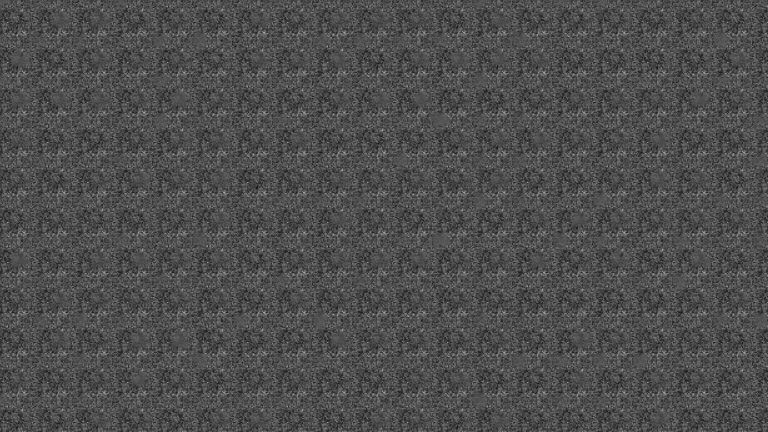
A WebGL 1 fragment shader for this texture:

```glsl
precision highp float;
// Dark grey speckled stone: a square tile of fine grain and soft blotches,
// repeated 19.2 times across and 10.8 times down from the top left corner.
// Smooth worn patches and a little free grain differ from tile to tile.

uniform vec2 u_resolution;

float hash(vec2 p) {
  vec3 q = fract(vec3(p.xyx) * 0.1031);
  q += dot(q, q.yzx + 33.33);
  return fract((q.x + q.y) * q.z);
}

// Hash of a lattice point, wrapped so that the noise tiles
float lattice(vec2 cell, float period) {
  return hash(floor(mod(cell + 0.5, period)) + period * 1.7);
}

// Value noise from 0 to 1 that repeats after the given number of cells
float noise(vec2 p, float period) {
  vec2 cell = floor(p);
  vec2 f = fract(p);
  f = f * f * (3.0 - 2.0 * f);
  float low = mix(lattice(cell, period), lattice(cell + vec2(1.0, 0.0), period), f.x);
  float high = mix(lattice(cell + vec2(0.0, 1.0), period), lattice(cell + 1.0, period), f.x);
  return mix(low, high, f.y);
}

// Worn patches at the corner and centre of each tile, of random strength
float wornPatches(vec2 p) {
  float worn = 0.0;
  vec2 wobble = vec2(noise(p * 9.0, 531.0), noise(p * 9.0 + 40.0, 617.0)) - 0.5;
  for (int i = 0; i < 2; i++) {
    vec2 q = p + 0.5 * float(i);
    float strength = hash(floor(q) + 71.0 * float(i));
    float dist = length(fract(q) - 0.5 + 0.16 * wobble);
    worn = max(worn, smoothstep(0.25, 0.1, dist) * strength * strength);
  }
  return worn;
}

void main() {
  // Tile units, measured down from the top edge
  vec2 p = vec2(gl_FragCoord.x, u_resolution.y - gl_FragCoord.y) / u_resolution.y * 10.8;

  // Grain: mostly shared by all tiles, partly free
  float tileGrain = noise(p * 32.0, 32.0) - 0.5;
  float freeGrain = noise(p * 37.0 + 11.0, 1021.0) - 0.5;
  float grain = 0.3 * tileGrain + 0.13 * freeGrain;

  // Soft blotches and a faint dark band along the tile grid
  float blotch = noise(p * 7.0, 7.0) - 0.5;
  vec2 band = cos(6.2832 * (p - vec2(0.3, 0.65)));
  float shade = 0.305 + 0.1 * blotch - 0.008 * band.x - 0.005 * band.y;

  // Bright flecks gather on the lighter blotches
  float fleck = smoothstep(0.22, 0.45, tileGrain) * smoothstep(0.05, 0.35, blotch);

  // Worn patches flatten the grain towards a lighter grey
  float worn = wornPatches(p);
  float grey = shade + grain * (1.0 - 0.6 * worn) + 0.12 * fleck;
  grey = mix(grey, 0.37, 0.4 * worn);
  gl_FragColor = vec4(vec3(clamp(grey, 0.0, 1.0)), 1.0);
}
```
